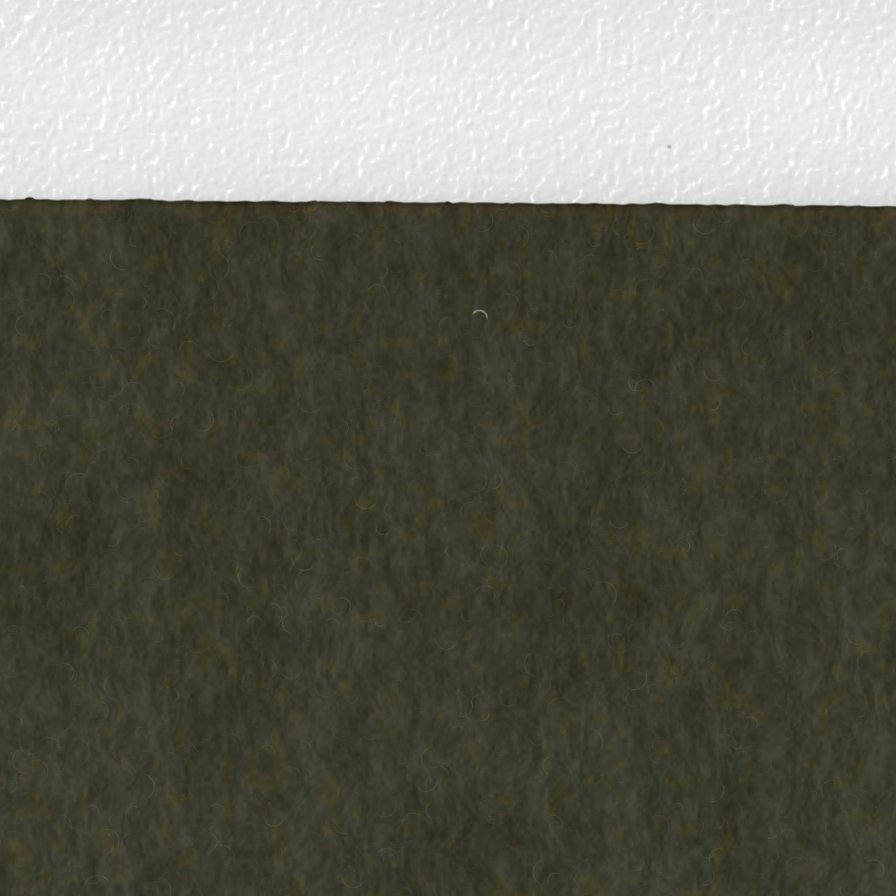
This texture is drawn by a three.js fragment shader. Its source:

```glsl
// Dark olive felt sheet with a sharp upper edge, lying on white pebbled plastic.
varying vec2 vUv;

float hash(vec2 p) {
  vec3 q = fract(vec3(p.xyx) * 0.1031);
  q += dot(q, q.yzx + 33.33);
  return fract((q.x + q.y) * q.z);
}

float noise(vec2 p) {
  vec2 i = floor(p), f = fract(p);
  f = f * f * (3.0 - 2.0 * f);
  return mix(mix(hash(i), hash(i + vec2(1.0, 0.0)), f.x),
             mix(hash(i + vec2(0.0, 1.0)), hash(i + vec2(1.0, 1.0)), f.x), f.y);
}

// Half ring with soft ends, 1 on the line
float arc(vec2 p, float angle, float radius, float width) {
  float c = cos(angle), s = sin(angle);
  p = mat2(c, -s, s, c) * p;
  float line = 1.0 - smoothstep(0.0, width, abs(length(p) - radius));
  return line * smoothstep(0.0, radius * 0.6, p.y);
}

// Fine curled hairs, one per jittered cell
float hairs(vec2 p, float cells) {
  vec2 id = floor(p * cells);
  float sum = 0.0;
  for (int j = -1; j <= 1; j++) {
    for (int i = -1; i <= 1; i++) {
      vec2 cell = id + vec2(float(i), float(j));
      vec2 centre = cell + vec2(hash(cell + 7.0), hash(cell + 19.0));
      float radius = mix(0.2, 0.65, hash(cell + 31.0));
      float strength = pow(hash(cell + 53.0), 3.0);
      sum += strength * arc(p * cells - centre, 6.283 * hash(cell + 43.0), radius, 0.055);
    }
  }
  return sum;
}

float pebbleHeight(vec2 p) {
  p += 0.004 * vec2(noise(p * 70.0), noise(p * 70.0 + 40.0));
  return noise(p * vec2(150.0, 125.0)) + 0.45 * noise(p * 260.0 + 11.0);
}

vec3 plastic(vec2 p, float above) {
  // Slanted light on the raised grain
  vec2 d = vec2(-0.0016, 0.0013);
  float relief = pebbleHeight(p + d) - pebbleHeight(p - d);
  float shade = 0.897 + 0.022 * smoothstep(0.0, 0.12, above)
              - 0.02 * smoothstep(0.13, 0.23, above);
  shade += 0.012 * (noise(p * 9.0) - 0.5);
  shade += 0.055 * relief + 0.075 * smoothstep(0.2, 0.75, relief);
  // Soft contact shadow, wider to the right
  shade -= 0.07 * exp(-above / mix(0.006, 0.014, p.x));
  return shade * vec3(0.992, 1.004, 1.0);
}

vec3 felt(vec2 p, float depth) {
  // Upright nap, bent by a slow warp
  vec2 q = p + 0.012 * vec2(noise(p * 24.0), noise(p * 24.0 + 70.0));
  float nap = 0.45 * (noise(q * vec2(80.0, 27.0)) - 0.5)
            + 0.55 * (noise(q * vec2(170.0, 75.0) + 5.0) - 0.5)
            + 0.45 * (noise(q * vec2(290.0, 190.0) + 9.0) - 0.5);
  float cloud = noise(p * vec2(13.0, 6.0) + 3.0) + noise(p * vec2(30.0, 12.0)) - 1.0;
  vec3 colour = vec3(0.222, 0.225, 0.168) + vec3(0.085, 0.084, 0.082) * nap;
  colour += 0.02 * cloud;
  // Grey-green towards the foot, scattered ochre wool
  colour += vec3(0.004, 0.007, 0.007) * smoothstep(0.1, 0.7, depth);
  float ochre = smoothstep(0.65, 0.9, noise(p * vec2(75.0, 55.0) + 81.0));
  colour += vec3(0.026, 0.012, -0.018) * ochre;
  colour += vec3(0.055, 0.053, 0.036) * hairs(p, 42.0);
  colour += vec3(0.04, 0.039, 0.028) * hairs(p + 3.7, 75.0);
  // Single pale hair
  colour += vec3(0.28, 0.28, 0.25) * arc(p - vec2(0.535, 0.645), -0.35, 0.0085, 0.0022);
  // Dark cut rim with a rusty band under it
  colour -= 0.07 * exp(-depth / 0.004);
  float rust = exp(-pow((depth - 0.009) / 0.007, 2.0));
  colour += vec3(0.045, 0.012, -0.012) * rust * noise(p * vec2(55.0, 90.0));
  return colour;
}

void main() {
  vec2 p = vUv;
  // Slightly sloping edge, frayed by small tufts
  float edge = 0.7775 - 0.0075 * p.x + 0.0015 * (noise(vec2(p.x * 95.0, 4.0)) - 0.5);
  edge += 0.002 * smoothstep(0.75, 1.0, noise(vec2(p.x * 60.0, 17.0)));
  float above = p.y - edge;
  vec3 colour = mix(felt(p, max(-above, 0.0)), plastic(p, max(above, 0.0)),
                    smoothstep(-0.0015, 0.0015, above));
  // Small dark fleck on the plastic
  float fleck = 1.0 - smoothstep(0.0008, 0.0035, length(p - vec2(0.747, 0.836)));
  colour -= 0.25 * fleck;
  gl_FragColor = vec4(clamp(colour, 0.0, 1.0), 1.0);
}
```
